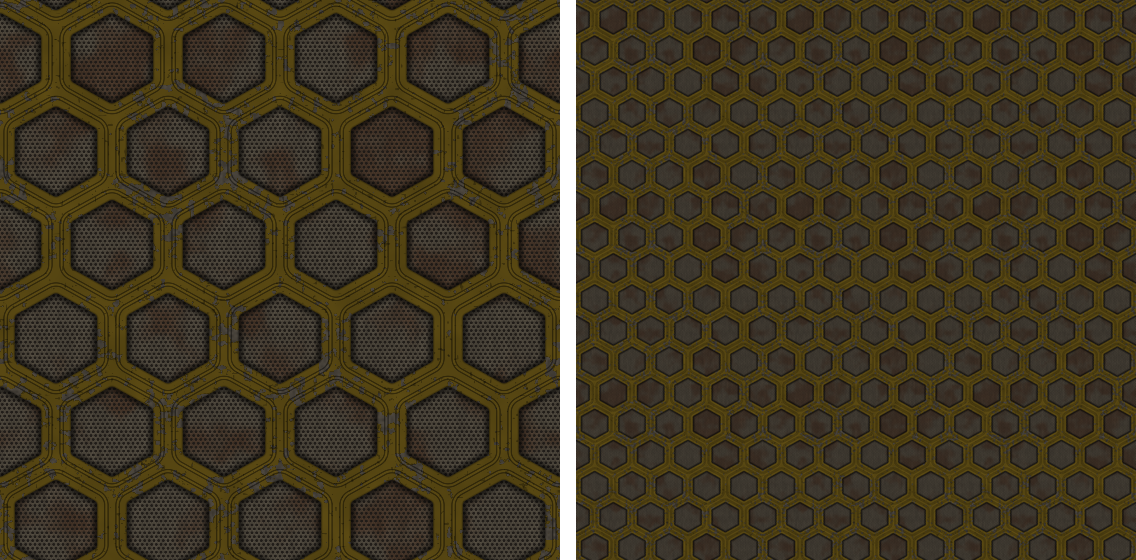
Left, the tile; right, the same tile 3 across and 3 down.
A three.js fragment shader for this pattern:

```glsl
varying vec2 vUv;

const vec2 CELLS = vec2(5.0, 6.0);
const vec2 HOLES = vec2(120.0, 144.0);
const float ROW_HEIGHT = 0.8660254;

float hash(vec2 p) {
  vec3 q = fract(vec3(p.xyx) * 0.1031);
  q += dot(q, q.yzx + 33.33);
  return fract((q.x + q.y) * q.z);
}

// Value noise that wraps after a whole number of lattice cells
float noise(vec2 uv, vec2 period, float seed) {
  vec2 p = uv * period;
  vec2 i = floor(p);
  vec2 f = fract(p);
  f = f * f * (3.0 - 2.0 * f);
  vec2 a = mod(i, period) + seed;
  vec2 b = mod(i + 1.0, period) + seed;
  return mix(mix(hash(a), hash(vec2(b.x, a.y)), f.x),
             mix(hash(vec2(a.x, b.y)), hash(b), f.x), f.y);
}

float fbm(vec2 uv, vec2 period, float seed) {
  float sum = 0.0;
  float weight = 0.5;
  for (int i = 0; i < 3; i++) {
    sum += weight * noise(uv, period, seed);
    period *= 2.0;
    weight *= 0.5;
    seed += 17.0;
  }
  return sum / 0.875;
}

// Staggered grid: xy is the offset from the nearest centre, zw the cell id
vec4 hexCell(vec2 uv, vec2 grid, float shift) {
  vec2 g = uv * grid - vec2(0.0, shift);
  vec2 even = vec2(fract(g.x) - 0.5, mod(g.y + 1.0, 2.0) - 1.0);
  vec2 odd = vec2(fract(g.x + 0.5) - 0.5, mod(g.y, 2.0) - 1.0);
  vec2 aspect = vec2(1.0, ROW_HEIGHT);
  vec2 a = even * aspect;
  vec2 b = odd * aspect;
  bool nearEven = dot(a, a) < dot(b, b);
  vec2 id = g - (nearEven ? even : odd);
  return vec4(nearEven ? a : b, mod(floor(id * 2.0 + 0.5), grid * 2.0));
}

// Signed distance to a hexagon with upright sides and rounded corners
float roundedHex(vec2 p, float apothem, float radius) {
  const vec2 k = vec2(-0.8660254, 0.5);
  float r = apothem - radius;
  p = abs(p.yx);
  p -= 2.0 * min(dot(k, p), 0.0) * k;
  p -= vec2(clamp(p.x, -0.57735 * r, 0.57735 * r), r);
  return length(p) * sign(p.y) - radius;
}

float line(float d, float centre, float halfWidth) {
  return 1.0 - smoothstep(halfWidth * 0.3, halfWidth * 1.7, abs(d - centre));
}

// Perforated plate with rust, grain and a shadow below the frame
vec3 plateColor(vec2 uv, float d, float cellTone) {
  vec3 metal = vec3(0.285, 0.262, 0.222);
  float grain = noise(uv, vec2(256.0, 96.0), 5.0);
  float streak = fbm(uv, vec2(90.0, 16.0), 41.0);
  metal *= 0.88 + 0.12 * grain + 0.16 * (streak - 0.2);
  float rust = smoothstep(0.42, 0.75, fbm(uv, vec2(14.0), 73.0) + 0.14 * (cellTone - 0.5));
  metal *= mix(vec3(1.0), vec3(0.9, 0.74, 0.66), rust);

  vec2 p = hexCell(uv, HOLES, 0.0).xy;
  float hole = 1.0 - smoothstep(0.21, 0.39, length(p));
  float lip = line(length(p), 0.4, 0.07) * smoothstep(0.0, 0.4, -p.y);
  metal *= 1.0 + 0.12 * lip;
  metal = mix(metal, vec3(0.115, 0.1, 0.088), hole * 0.92);
  return metal * mix(0.42, 1.0, smoothstep(0.0, 0.075, -d));
}

// Painted frame with two grooves per side, chips and pits
vec3 frameColor(vec2 uv, float d) {
  vec3 paint = vec3(0.335, 0.272, 0.07);
  paint *= 0.91 + 0.18 * fbm(uv, vec2(24.0), 11.0);
  paint *= 1.0 + 0.05 * line(d, 0.082, 0.012);

  float wear = fbm(uv, vec2(96.0), 131.0) + 0.55 * (fbm(uv, vec2(12.0), 29.0) - 0.5);
  float rim = smoothstep(0.63, 0.67, wear);
  float chip = smoothstep(0.675, 0.71, wear);
  vec3 bare = vec3(0.27, 0.25, 0.22) * (0.85 + 0.3 * noise(uv, vec2(200.0), 87.0));
  vec3 color = mix(paint * (1.0 - 0.28 * rim), bare, chip);

  float pit = smoothstep(0.86, 0.96, noise(uv, vec2(170.0), 59.0));
  color *= 1.0 - 0.3 * pit;
  float groove = max(line(d, 0.067, 0.006), line(d, 0.097, 0.006));
  color *= 1.0 - 0.42 * groove;
  return color * mix(0.72, 1.0, smoothstep(0.0, 0.018, d));
}

void main() {
  vec4 cell = hexCell(vUv, CELLS, 0.375);
  float d = roundedHex(cell.xy, 0.368, 0.05);
  vec3 plate = plateColor(vUv, d, hash(cell.zw + 7.0));
  vec3 frame = frameColor(vUv, d);
  gl_FragColor = vec4(mix(plate, frame, smoothstep(-0.006, 0.006, d)), 1.0);
}
```
